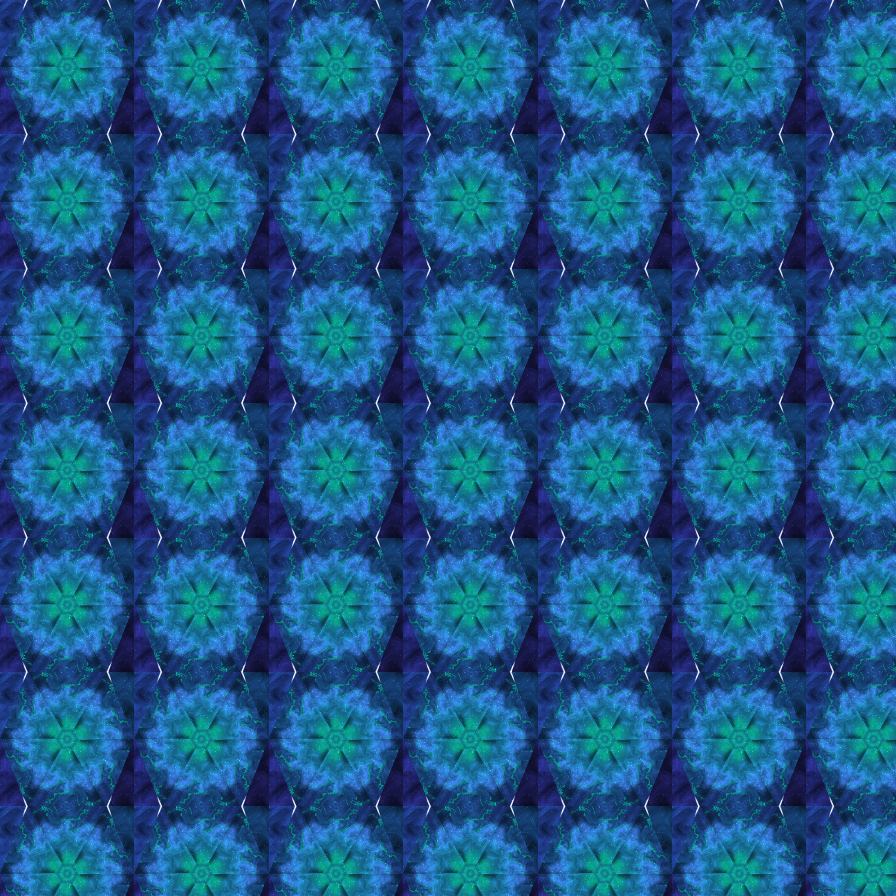
Reproduce this pattern procedurally as a WebGL 1 fragment shader.

```glsl
precision highp float;
// Square tiles of a blue-green nebula seen through a six-fold kaleidoscope.
// Each tile folds its plane into sectors, colours them with layered sines,
// then adds dark corner triangles, bright slivers and cellular star grain.
uniform vec2 u_resolution;

const float REPEATS = 6.6667;      // tiles across and down, from the top left
const float HEX_SLOPE = 0.4;       // lean of the hexagon's side edges
const float SECTOR = 1.04719755;   // sixty degrees
const float GRAIN_DENSITY = 58.0;  // grain cells per tile
const float GRAIN_GAIN = 0.42;
const float CORE_RADIUS = 0.09;
const float SLIVER_LENGTH = 0.09;
const float SLIVER_WIDTH = 0.005;

const vec3 NAVY   = vec3(0.08, 0.08, 0.25);
const vec3 VIOLET = vec3(0.14, 0.16, 0.48);
const vec3 INDIGO = vec3(0.13, 0.25, 0.58);
const vec3 DEEP   = vec3(0.08, 0.24, 0.44);
const vec3 AZURE  = vec3(0.22, 0.49, 0.88);
const vec3 TEAL   = vec3(0.10, 0.53, 0.69);
const vec3 GREEN  = vec3(0.03, 0.74, 0.60);
const vec3 WHITE  = vec3(0.90, 0.94, 1.00);

vec2 hash2(vec2 p) {
  return fract(sin(vec2(dot(p, vec2(127.1, 311.7)),
                        dot(p, vec2(269.5, 183.3)))) * 4375.85);
}

// Warped, layered sines, roughly -1 to 1
float clouds(vec2 p) {
  float sum = 0.0;
  float amplitude = 0.65;
  for (int i = 0; i < 5; i++) {
    p += 0.6 * sin(p.yx * 1.3 + float(i) * 1.9);
    sum += amplitude * sin(p.x) * cos(p.y);
    p = mat2(0.8, 0.6, -0.6, 0.8) * p * 1.75 + 2.3;
    amplitude *= 0.62;
  }
  return sum;
}

// Cellular grain: one jittered dot per cell, mostly faint
float grain(vec2 p, float softness) {
  vec2 cell = floor(p);
  float glow = 0.0;
  for (int y = -1; y <= 1; y++) {
    for (int x = -1; x <= 1; x++) {
      vec2 id = cell + vec2(float(x), float(y));
      float d = length(p - id - hash2(id));
      float strength = pow(hash2(id + 17.0).x, 5.0);
      glow = max(glow, strength * (1.0 - smoothstep(0.0, 0.35 + softness, d)));
    }
  }
  return glow;
}

// Kaleidoscope interior, p measured from the tile centre
vec3 nebula(vec2 p, float px) {
  float r = length(p);
  float t = fract(atan(p.y, p.x + 1e-6) / SECTOR);  // 0 to 1 across a sector
  float angle = (t - 0.5) * SECTOR;
  vec2 q = r * vec2(cos(angle), sin(angle));        // sector axis along x
  float spoke = abs(t - 0.5) * 2.0;                 // 1 on the spokes

  // Mottled clouds: indigo rim, bright middle, teal heart
  float broad = clouds(vec2(q.x, abs(q.y)) * 14.0 + vec2(1.4, 0.6));
  float fine = clouds(q * 38.0 + 4.0);
  float light = 0.36 + 0.62 * broad + 0.24 * fine;
  light += 0.30 * exp(-pow((r - 0.31) / 0.09, 2.0));
  vec3 shade = mix(DEEP, INDIGO, smoothstep(-0.4, 0.5, clouds(q * 10.0 + 6.0)));
  vec3 col = mix(shade, AZURE, smoothstep(0.15, 1.05, light));
  float heart = 1.0 - smoothstep(0.20, 0.43, r + 0.09 * broad);
  col = mix(col, TEAL * (0.80 + 0.32 * light), 0.82 * heart);

  // Dim facets running towards the hexagon corners
  float facet = smoothstep(0.60, 0.66, spoke) * smoothstep(0.34, 0.46, r);
  col *= 1.0 - 0.28 * facet;

  // Shaded eye on each edge, ringed by broken green filaments
  float eye = length((q - vec2(0.5, 0.0)) * vec2(1.65, 1.0));
  col = mix(col, DEEP * 0.85, 0.7 * (1.0 - smoothstep(0.12, 0.24, eye)));
  col = mix(col, INDIGO, 0.7 * (1.0 - smoothstep(0.02, 0.09, eye)));
  float strand = abs(eye - 0.165 - 0.04 * fine);
  float filament = (1.0 - smoothstep(0.0, 0.018 + px, strand))
                 * smoothstep(-0.3, 0.4, clouds(q * 21.0 + 8.0));

  // Loose green wisps along the zero lines of a second cloud field
  float wisp = 1.0 - smoothstep(0.02, 0.20, abs(clouds(q * 17.0 + 1.0)));
  wisp *= smoothstep(0.0, 0.5, clouds(q * 12.0 + 11.0)) * smoothstep(0.1, 0.2, r);
  col = mix(col, GREEN, max(0.65 * filament, 0.5 * wisp));

  // Green flower with one-sided dark spokes
  float petal = 1.0 - smoothstep(0.09, 0.23, r + 0.04 * spoke + 0.04 * fine);
  col = mix(col, GREEN * (1.0 + 0.12 * broad), 0.88 * petal);
  float wedge = (1.0 - smoothstep(0.05, 0.36, t))
              * smoothstep(0.0, px / max(r, px), t);
  col *= 1.0 - 0.50 * wedge * (1.0 - smoothstep(0.16, 0.25, r));
  col *= 1.0 - 0.28 * (1.0 - smoothstep(0.0, 0.14, t)) * smoothstep(0.2, 0.4, r);

  // Nested hexagons in the core
  float core = 1.0 - smoothstep(CORE_RADIUS - px, CORE_RADIUS + px, q.x);
  float rings = 0.5 + 0.5 * cos(q.x * 150.0);
  col = mix(col, mix(TEAL * 0.72, GREEN, 0.65 * rings), 0.7 * core);
  return col * (1.0 + 0.15 * fine);
}

void main() {
  vec2 uv = gl_FragCoord.xy / u_resolution;
  vec2 p = fract(vec2(uv.x, 1.0 - uv.y) * REPEATS) - 0.5;  // y runs down
  float px = REPEATS / min(u_resolution.x, u_resolution.y);
  float edge = abs(p.x) + HEX_SLOPE * abs(p.y) - 0.5;
  float outside = smoothstep(-0.5 * px, 0.5 * px, edge);

  // Four differently lit corner triangles
  vec3 upper = p.x > 0.0 ? DEEP * 0.8 : INDIGO * 0.85;
  vec3 lower = p.x > 0.0 ? NAVY : VIOLET * 0.85;
  vec3 corner = p.y > 0.0 ? lower : upper;
  corner *= 1.0 + 0.45 * clouds(p * 18.0 + 3.0);
  vec3 col = mix(nebula(p, px), corner, outside);

  // White slivers tapering away from the top and bottom hexagon corners
  float taper = clamp(1.0 - (0.5 - abs(p.y)) / SLIVER_LENGTH, 0.0, 1.0);
  float sliver = 1.0 - smoothstep(0.0, SLIVER_WIDTH * taper + px, abs(edge));
  col = mix(col, WHITE, sliver * smoothstep(0.0, 0.6, taper));

  float dust = GRAIN_GAIN * grain(p * GRAIN_DENSITY, px * 8.0);
  col += dust * (0.15 + col);
  gl_FragColor = vec4(clamp(col, 0.0, 1.0), 1.0);
}
```
